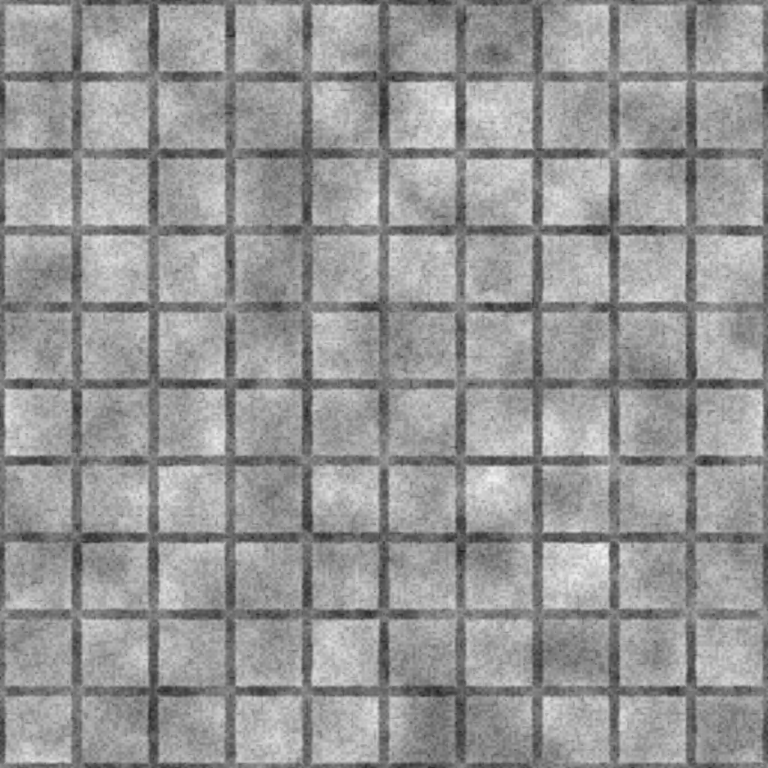
This pattern is drawn by a WebGL 1 fragment shader. Its source:

```glsl
precision highp float;
// Worn square grey stone tiles with soft, unevenly stained grout; tiles seamlessly.

uniform vec2 u_resolution;

#define TILES 10.0          // repeats across and down
#define GROUT_HALF 0.066    // half the joint width, in tiles
#define EDGE_SOFT 0.030     // half the blur of the joint edge, in tiles
#define EDGE_WEAR 0.030     // wander of the joint edge, in tiles
#define STONE_TONE 0.645
#define GROUT_TONE 0.385
#define TILE_VARIATION 0.07
#define CLOUD_AMOUNT 0.52
#define STAIN_AMOUNT 0.42
#define GRAIN_AMOUNT 0.15
#define PIT_DEPTH 0.09
#define CROSSING_LIFT 0.07

float hash(vec2 p) {
    vec3 q = fract(p.xyx * vec3(0.1031, 0.1030, 0.0973));
    q += dot(q, q.yzx + 33.33);
    return fract((q.x + q.y) * q.z);
}

// Value noise on the unit square, wrapping after a whole number of cells
float wrapNoise(vec2 uv, float period, float seed) {
    vec2 p = uv * period;
    vec2 cell = floor(p);
    vec2 f = p - cell;
    f = f * f * (3.0 - 2.0 * f);
    vec2 a = mod(cell, period) + seed * 17.0;
    vec2 b = mod(cell + 1.0, period) + seed * 17.0;
    float low = mix(hash(a), hash(vec2(b.x, a.y)), f.x);
    float high = mix(hash(vec2(a.x, b.y)), hash(b), f.x);
    return mix(low, high, f.y);
}

// Layered noise centred on zero
float clouds(vec2 uv, float period, float seed) {
    float sum = 0.0;
    float weight = 0.5;
    for (int i = 0; i < 4; i++) {
        sum += weight * (wrapNoise(uv, period, seed + float(i)) - 0.5);
        period *= 2.0;
        weight *= 0.55;
    }
    return sum;
}

void main() {
    vec2 uv = gl_FragCoord.xy / u_resolution;
    vec2 grid = uv * TILES;

    // Distance to the nearest joint on each axis, with worn edges
    vec2 joint = 0.5 - abs(fract(grid) - 0.5);
    float wear = EDGE_WEAR * clouds(uv, 60.0, 31.0);
    float edge = min(joint.x, joint.y) + wear - GROUT_HALF;
    float stoneMask = smoothstep(-EDGE_SOFT, EDGE_SOFT, edge);

    // Mottled stone, shaded tile by tile
    float cloud = CLOUD_AMOUNT * clouds(uv, 14.0, 3.0);
    float stone = STONE_TONE + cloud;
    stone += TILE_VARIATION * (hash(floor(grid) + 91.0) - 0.5);
    stone += 0.02 * (1.0 - smoothstep(0.03, 0.12, edge));

    // Stained grout, paler where joints cross
    float crossing = 1.0 - smoothstep(0.04, 0.15, max(joint.x, joint.y));
    float grout = GROUT_TONE + 0.4 * cloud;
    grout += STAIN_AMOUNT * clouds(uv, 25.0, 11.0) + CROSSING_LIFT * crossing;

    // Fine grain and small dark pits over everything
    float tone = mix(grout, stone, stoneMask);
    tone += GRAIN_AMOUNT * (wrapNoise(uv, 256.0, 21.0) - 0.5);
    tone -= PIT_DEPTH * smoothstep(0.78, 0.97, wrapNoise(uv, 170.0, 24.0));

    gl_FragColor = vec4(vec3(clamp(tone, 0.0, 1.0)), 1.0);
}
```
